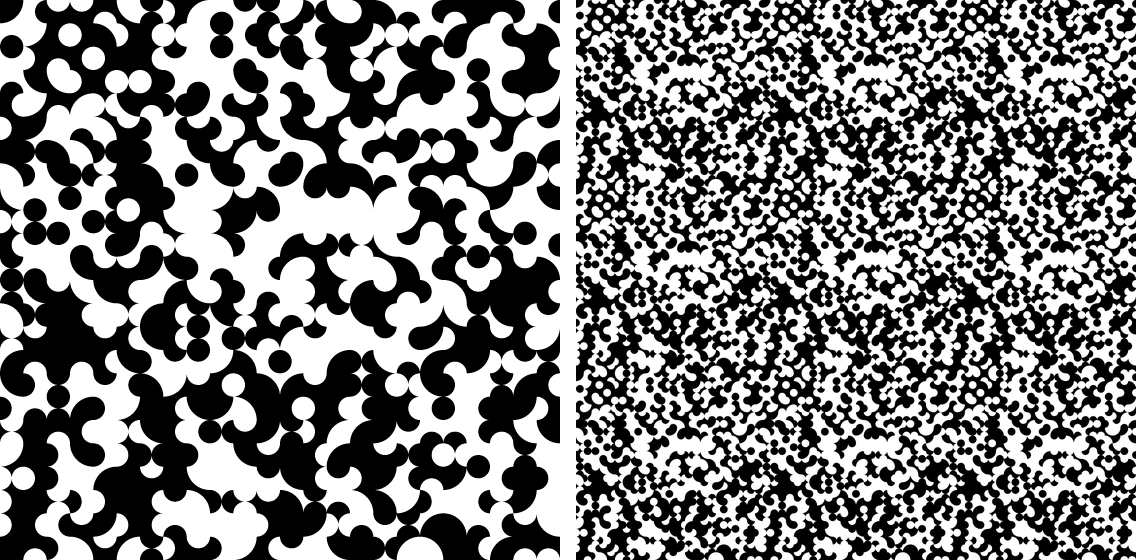
Left: one tile. Right: repeated 3 by 3.
Reproduce this pattern procedurally as a Shadertoy shader.

```glsl
// Black and white blobs built from edge-matched (Wang) tiles: every grid edge
// gets a random colour, and each cell joins its four edges with half discs on
// the edge midpoints or one quarter disc on a corner. The grid wraps around.

#define CELLS 24        // cells per canvas side, whole so that it tiles
#define SEED 7u         // picks another layout
#define WHITE_SHARE 0.5 // chance that an edge is white
#define SAMPLES 4       // antialiasing samples per pixel side

const vec3 BLACK = vec3(0.0);
const vec3 WHITE = vec3(1.0);

// Channels of the random field
const uint LEFT_EDGE = 0u;
const uint BOTTOM_EDGE = 1u;
const uint DISC_TONE = 2u;

uint scramble(uint n) {
    n = (n ^ (n >> 16)) * 0x7feb352du;
    n = (n ^ (n >> 15)) * 0x846ca68bu;
    return n ^ (n >> 16);
}

// Random tone (true is white) of a wrapped cell
bool randomTone(ivec2 cell, uint channel, float share) {
    uvec2 c = uvec2((cell + CELLS) % CELLS);
    uint h = scramble(c.x + scramble(c.y + scramble(channel + 3u * SEED)));
    return float(h >> 8) / 16777216.0 < share;
}

bool edgeTone(ivec2 cell, uint channel) {
    return randomTone(cell, channel, WHITE_SHARE);
}

bool inDisc(vec2 p, vec2 center, float radius) {
    return distance(p, center) < radius;
}

// Tone of the pattern at p, in cell units
bool patternTone(vec2 p) {
    ivec2 cell = ivec2(floor(p));
    vec2 q = fract(p);

    bool left = edgeTone(cell, LEFT_EDGE);
    bool right = edgeTone(cell + ivec2(1, 0), LEFT_EDGE);
    bool bottom = edgeTone(cell, BOTTOM_EDGE);
    bool top = edgeTone(cell + ivec2(0, 1), BOTTOM_EDGE);
    int whites = int(left) + int(right) + int(bottom) + int(top);

    // Discs take the rarer tone; a tie is settled at random
    bool disc = whites == 2 ? randomTone(cell, DISC_TONE, 0.5) : whites < 2;

    bool inside;
    if (whites == 2 && left != right) {
        // Two neighbouring edges agree: quarter disc on their shared corner
        inside = inDisc(q, vec2(right == disc, top == disc), 1.0);
    } else {
        // Otherwise a half disc on every edge of the disc tone
        inside = (left == disc && inDisc(q, vec2(0.0, 0.5), 0.5))
              || (right == disc && inDisc(q, vec2(1.0, 0.5), 0.5))
              || (bottom == disc && inDisc(q, vec2(0.5, 0.0), 0.5))
              || (top == disc && inDisc(q, vec2(0.5, 1.0), 0.5));
    }
    return inside == disc;
}

void mainImage(out vec4 fragColor, in vec2 fragCoord) {
    float cellsPerPixel = float(CELLS) / iResolution.y;
    float coverage = 0.0;

    // Average a regular grid of samples over the pixel
    for (int j = 0; j < SAMPLES; j++) {
        for (int i = 0; i < SAMPLES; i++) {
            vec2 offset = (vec2(i, j) + 0.5) / float(SAMPLES) - 0.5;
            coverage += float(patternTone((fragCoord + offset) * cellsPerPixel));
        }
    }
    coverage /= float(SAMPLES * SAMPLES);

    fragColor = vec4(mix(BLACK, WHITE, coverage), 1.0);
}
```
